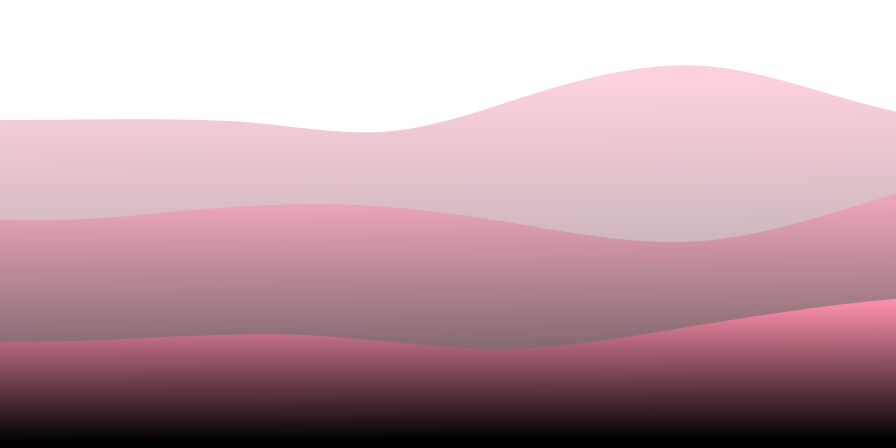
Give the GLSL for this background, as a WebGL 2 fragment shader.

```glsl
#version 300 es
precision highp float;
// Three translucent pink hills, each fading to black, layered over white.

uniform vec2 u_resolution;
out vec4 fragColor;

const vec3 PINK = vec3(0.969, 0.553, 0.655);
const vec3 WHITE = vec3(1.0);
const int KNOTS = 6;

// Cubic through two knots, each holding (x, height, slope).
float hermite(vec3 a, vec3 b, float x) {
    float span = b.x - a.x;
    float t = (x - a.x) / span;
    float s = 1.0 - t;
    float ends = a.y * s * s * (1.0 + 2.0 * t) + b.y * t * t * (3.0 - 2.0 * t);
    return ends + span * t * s * (a.z * s - b.z * t);
}

// Height of the ridge line at x.
float ridge(vec3 knots[KNOTS], float x) {
    float height = knots[0].y;
    for (int i = 0; i < KNOTS - 1; i++) {
        if (x >= knots[i].x) height = hermite(knots[i], knots[i + 1], x);
    }
    return height;
}

// Blends one hill over the backdrop; its gradient runs from crest to floor.
vec3 addHill(vec3 backdrop, vec2 p, float height, float crest, float opacity) {
    float depth = 1.0 - p.y / crest + 0.02 * (p.x - 0.5);
    float fade = clamp((depth - 0.05) / 0.9, 0.0, 1.0);
    float coverage = clamp((height - p.y) * u_resolution.y + 0.5, 0.0, 1.0);
    return mix(backdrop, PINK * (1.0 - fade), coverage * opacity);
}

void main() {
    vec2 p = gl_FragCoord.xy / u_resolution;

    // Ridge bends and end points, from the back hill to the front.
    vec3 back[KNOTS] = vec3[KNOTS](
        vec3(0.0, 0.732, 0.0), vec3(0.25, 0.7305, -0.08),
        vec3(0.41, 0.7044, 0.0), vec3(0.583, 0.7826, 0.64),
        vec3(0.7656, 0.8542, 0.0), vec3(1.0, 0.7513, -0.42));
    vec3 middle[KNOTS] = vec3[KNOTS](
        vec3(0.0, 0.5104, -0.1), vec3(0.1667, 0.5221, 0.2),
        vec3(0.3542, 0.5443, 0.0), vec3(0.5833, 0.4987, -0.34),
        vec3(0.7526, 0.4596, 0.0), vec3(1.0, 0.5677, 0.6));
    vec3 front[KNOTS] = vec3[KNOTS](
        vec3(0.0, 0.237, -0.04), vec3(0.1667, 0.2461, 0.1),
        vec3(0.3021, 0.2539, 0.0), vec3(0.5599, 0.2214, 0.0),
        vec3(0.75, 0.2643, 0.33), vec3(1.0, 0.3333, 0.18));

    vec3 color = WHITE;
    color = addHill(color, p, ridge(back, p.x), 0.8542, 0.4);
    color = addHill(color, p, ridge(middle, p.x), 0.5677, 0.53);
    color = addHill(color, p, ridge(front, p.x), 0.3333, 1.0);
    fragColor = vec4(color, 1.0);
}
```
